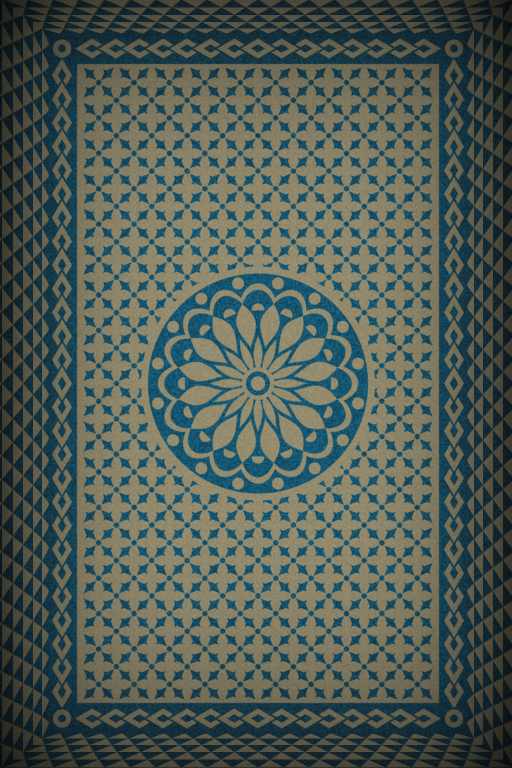
Reproduce this pattern procedurally as a Shadertoy shader.

```glsl
// A faded two-tone rug: a round rosette on a field of crossed leaves,
// a linked chain border and a receding frame of triangles.
// Folded distance functions choose dye or cloth; a vignette and grain age it.

#define CLOTH vec3(0.585, 0.550, 0.435)
#define DYE vec3(0.085, 0.335, 0.440)
#define FIELD_HALF vec2(181.0, 319.5)
#define BORDER_HALF vec2(209.0, 350.0)
#define CHAIN_HALF vec2(196.0, 335.0)
#define MOTIF_STEP 17.7
#define LINK_STEP 23.7
#define PETALS 16.0
#define DISC_RADIUS 110.0
#define GRAIN 0.10

const float PI = 3.14159265;
float pixelSize;  // one pixel in design units; the canvas is 512 units wide

float fill(float d) { return clamp(0.5 - d / pixelSize, 0.0, 1.0); }

float hash(vec2 p) {
    vec3 q = fract(p.xyx * 0.1031);
    q += dot(q, q.yzx + 33.33);
    return fract((q.x + q.y) * q.z);
}

float diamond(vec2 p, vec2 size) {
    p = abs(p);
    return (p.x * size.y + p.y * size.x - size.x * size.y) / length(size);
}

float box(vec2 p, vec2 size) {
    vec2 q = abs(p) - size;
    return max(q.x, q.y);
}

// Petal along y, tapered at both ends; skew moves its widest part
float petal(vec2 p, float start, float end, float width, float skew) {
    float t = clamp((p.y - start) / (end - start), 0.0, 1.0);
    float side = abs(p.x) - width * sin(PI * pow(t, skew));
    return max(side * 0.8, max(start - p.y, p.y - end));
}

// Fold the angle into one of the rosette's sectors
vec2 foldSector(vec2 p, float turn) {
    float sector = 2.0 * PI / PETALS;
    float a = atan(p.x, p.y) / sector - turn;
    a = (a - round(a)) * sector;
    return length(p) * vec2(sin(a), cos(a));
}

// All layers return the amount of cloth: 1 is cloth, 0 is dye
float leafField(vec2 p) {
    vec2 cell = floor(p / MOTIF_STEP);
    vec2 leaf = p - (cell + 0.5) * MOTIF_STEP;
    if (mod(cell.x + cell.y, 2.0) > 0.5) leaf.x = -leaf.x;
    leaf = vec2(leaf.x + leaf.y, leaf.y - leaf.x) * 0.70711;
    float d = min(diamond(leaf, vec2(8.8, 3.8)), diamond(leaf, vec2(3.0, 6.2)));
    // Dots lie on alternate cell corners, where the leaves meet
    vec2 corner = round(p / MOTIF_STEP);
    float even = 1.0 - mod(corner.x + corner.y, 2.0);
    float dotShape = length(p - corner * MOTIF_STEP) - 2.7;
    d = min(d, mix(100.0, dotShape, even));
    d = max(d, box(p, FIELD_HALF - vec2(7.0, 4.0)));
    return 1.0 - fill(d);
}

float rosette(vec2 p) {
    float r = length(p);
    vec2 onAxis = foldSector(p, 0.0);
    vec2 between = foldSector(p, 0.5);
    float x = atan(onAxis.x, onAxis.y) * PETALS / PI;
    float scallop = abs(r - 84.0 - 13.0 * (1.0 - x * x)) * 0.75 - 2.4;
    float d = min(scallop, length(between - vec2(0.0, 102.0)) - 6.0);
    d = min(d, petal(between, 36.0, 81.0, 9.6, 1.2));
    d = min(d, petal(onAxis, 12.0, 48.0, 4.4, 0.9));
    float moon = max(length(onAxis - vec2(0.0, 74.0)) - 6.2, 73.0 - onAxis.y);
    d = min(d, moon);
    // Ringed centre
    d = min(d, r - 16.5);
    d = max(d, 2.4 - abs(r - 9.6));
    return fill(d);
}

// Diamond links; each nearer the middle overlaps the next
float chain(vec2 p, float count) {
    p.x = abs(p.x);
    float nearest = round(p.x / LINK_STEP);
    float cloth = 0.0;
    for (float k = 1.0; k >= -1.0; k--) {
        float n = nearest + k;
        if (n < 0.0 || n > count) continue;
        float d = diamond(p - vec2(n * LINK_STEP, 0.0), vec2(17.0, 10.0));
        cloth *= 1.0 - fill(d - 1.8);
        cloth = max(cloth, fill(max(d, -d - 5.0)));
    }
    return cloth;
}

float border(vec2 p) {
    vec2 q = abs(p) - CHAIN_HALF;
    float cloth = q.x > q.y - 8.0 && abs(q.x) < 13.0
        ? chain(vec2(p.y, q.x), 13.0) : chain(vec2(p.x, q.y), 7.0);
    float ring = abs(length(q) - 6.5) - 2.6;
    return max(cloth * fill(11.0 - length(q)), fill(ring));
}

// Mitred bands of triangles that widen outwards
float triangleFrame(vec2 p) {
    vec2 q = (abs(p) - BORDER_HALF) / vec2(47.0, 34.0);
    float depth = max(q.x, q.y);
    float along = q.x > q.y ? 16.0 * p.y / mix(350.0, 384.0, depth)
                            : 10.0 * p.x / mix(209.0, 256.0, depth);
    float band = 5.0 * pow(max(depth, 0.0), 0.85);
    float wave = abs(fract(along + 0.5 * floor(band)) - 0.5) * 2.0;
    return fill((wave - fract(band)) * 6.0);
}

vec3 rug(vec2 fragCoord) {
    vec2 canvas = (fragCoord - 0.5 * iResolution.xy) * 512.0 / iResolution.x;
    vec2 p = canvas - vec2(2.0, 0.5);
    float r = length(p);
    float cloth = mix(triangleFrame(p), border(p), fill(box(p, BORDER_HALF)));
    cloth = mix(cloth, leafField(p), fill(box(p, FIELD_HALF)));
    cloth = mix(cloth, 1.0, fill(r - DISC_RADIUS - 7.0));
    cloth = mix(cloth, rosette(p), fill(r - DISC_RADIUS));

    // Speckled dye and edge darkening
    vec2 edge = abs(fragCoord / iResolution.xy * 2.0 - 1.0);
    vec2 fall = edge * edge * edge * edge;
    float light = (1.0 - 0.60 * fall.x) * (1.0 - 0.50 * fall.y);
    float speck = hash(floor(canvas * 0.7 + 600.0)) - 0.5;
    vec3 dye = mix(DYE, vec3(0.14, 0.22, 0.26), max(fall.x, fall.y) * 0.8);
    vec3 colour = mix(dye * (1.0 + 4.0 * GRAIN * speck), CLOTH * (1.0 + GRAIN * speck), cloth);
    return colour * light;
}

void mainImage(out vec4 fragColor, in vec2 fragCoord) {
    pixelSize = 512.0 / iResolution.x;
    // Four samples per pixel smooth the folded seams
    vec3 sum = vec3(0.0);
    for (int i = 0; i < 4; i++)
        sum += rug(fragCoord + vec2(i % 2, i / 2) * 0.5 - 0.25);
    fragColor = vec4(sum * 0.25, 1.0);
}
```
